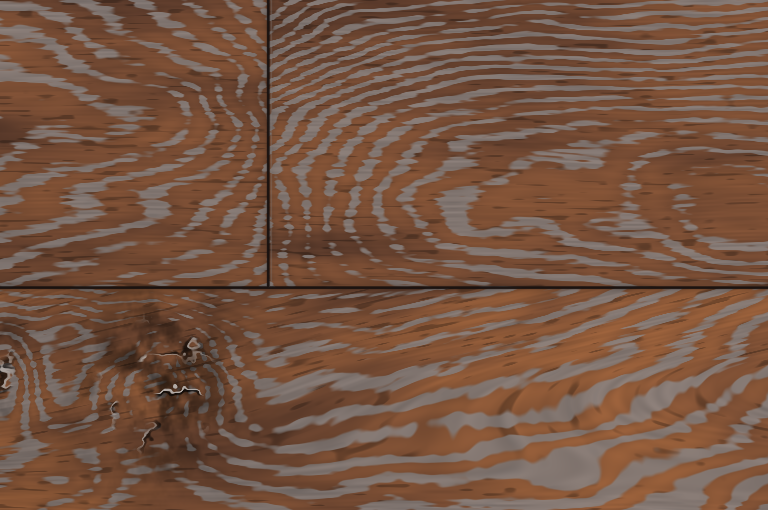
A Shadertoy shader for this texture:

```glsl
// Three brown oak planks with grey-limed grain, parted by dark bevelled seams.
// Each plank has a growth-ring field; rings and stretched noise together decide
// where grey pore dashes lie. Knots are bumps in the lower plank's field.

#define SEAM_Y 0.436
#define SEAM_X 0.526
#define SEAM_HALF 0.0022
#define LIME_LEVEL 0.90
#define RING_WARP 2.6
#define KNOT vec2(0.31, 0.245)
#define WOOD vec3(0.465, 0.295, 0.200)
#define WOOD_DARK vec3(0.350, 0.225, 0.165)
#define WOOD_ORANGE vec3(0.590, 0.370, 0.225)
#define LIME vec3(0.510, 0.480, 0.470)
#define SEAM_COLOR vec3(0.085, 0.060, 0.055)

float hash(vec2 c) {
    vec3 h = fract(vec3(c.xyx) * 0.1031);
    h += dot(h, h.yzx + 33.33);
    return fract((h.x + h.y) * h.z);
}

float noise(vec2 p) {
    vec2 c = floor(p), f = fract(p);
    f = f * f * (3.0 - 2.0 * f);
    return mix(mix(hash(c), hash(c + vec2(1, 0)), f.x),
               mix(hash(c + vec2(0, 1)), hash(c + vec2(1, 1)), f.x), f.y);
}

float fbm(vec2 p) {
    float sum = 0.0, amp = 0.53;
    for (int i = 0; i < 4; i++) {
        sum += amp * noise(p);
        p = p * 2.03 + 17.3;
        amp *= 0.5;
    }
    return sum;
}

float bump(vec2 p, vec2 center, vec2 size) {
    vec2 d = (p - center) / size;
    return exp(-dot(d, d));
}

// Nested arches whose tip lies at d = 0 and which open towards +x
float arches(vec2 d, float density) {
    return 5.0 * (1.0 - exp(-4.5 * d.x)) - density * d.y * d.y;
}

// Growth-ring field; whole numbers are ring centres
float ringField(vec2 p, float plank, float knot) {
    float rings;
    if (plank < 0.5) {
        rings = 20.0 * length((p - vec2(0.55, 0.75)) * vec2(0.55, 1.0));
        rings += 6.0 * knot + 4.0 * bump(p, vec2(0.01, 0.28), vec2(0.07, 0.10));
        rings += 2.5 * bump(p, vec2(0.13, 0.36), vec2(0.06, 0.05));
        rings += 2.5 * knot * (fbm(p * 16.0) - 0.5);
    } else if (plank < 1.5) {
        rings = arches(vec2(0.52 - p.x, p.y - 0.74), 45.0);
    } else {
        rings = arches(p - vec2(0.55, 0.60), 75.0);
        rings += 3.0 * bump(p, vec2(1.47, 0.57), vec2(0.24, 0.16));
    }
    vec2 shift = vec2(plank * 7.3);
    rings += RING_WARP * (noise(p * vec2(2.6, 6.0) + shift) - 0.5);
    return rings + 0.9 * (noise(p * vec2(8.0, 17.0) + shift) - 0.5);
}

void mainImage(out vec4 fragColor, in vec2 fragCoord) {
    vec2 p = fragCoord / iResolution.y;
    float pixel = 1.0 / iResolution.y;

    // Plank index: 0 below, 1 upper left, 2 upper right
    float plank = p.y < SEAM_Y ? 0.0 : (p.x < SEAM_X ? 1.0 : 2.0);
    float lower = 1.0 - min(plank, 1.0);
    float knot = lower * bump(p, KNOT, vec2(0.13, 0.16));
    float ringWave = 0.5 + 0.5 * cos(6.2832 * ringField(p, plank, knot));

    // Fibre coordinates run along the plank, tilted a little in the lower one
    vec2 fibre = vec2(p.x, p.y - 0.22 * lower * p.x * smoothstep(0.0, 0.3, p.y));
    fibre += vec2(plank * 3.7, 0.012 * noise(p * vec2(4.0, 7.0)));

    // Wood body: broad tone, ring shading and fine fibres
    float tone = fbm(fibre * vec2(2.5, 11.0) + 5.0);
    float fine = noise(fibre * vec2(14.0, 260.0));
    vec3 color = mix(WOOD_DARK, WOOD, smoothstep(0.15, 0.5, tone));
    float orange = smoothstep(0.35, 0.75, tone) * mix(0.35, 0.95, lower);
    color = mix(color, WOOD_ORANGE, orange * (1.0 - 0.4 * ringWave));
    color *= 0.95 + 0.10 * fine - 0.06 * ringWave;
    float darkPore = smoothstep(0.74, 0.92, noise(fibre * vec2(24.0, 190.0) + 41.0));
    color *= 1.0 - 0.25 * darkPore;

    // Grey lime caught in dashes along the rings
    float dash = 0.6 * noise(fibre * vec2(17.0, 165.0) + 9.0)
               + 0.4 * noise(fibre * vec2(46.0, 230.0) + 23.0);
    float patchy = noise(p * vec2(3.0, 8.0) + plank * 11.0);
    float limeSum = 0.55 * ringWave + 0.7 * dash + 0.3 * patchy;
    limeSum += lower * (0.22 * bump(p, vec2(1.25, 0.04), vec2(0.5, 0.08)) - 0.05);
    limeSum -= 0.18 * knot;
    float lime = smoothstep(LIME_LEVEL - 0.08, LIME_LEVEL + 0.10, limeSum);
    color = mix(color, LIME * (0.92 + 0.16 * fine), 0.88 * lime);

    // Knot: dark mottled heart with pale and black cracks
    float heart = max(knot, 0.7 * lower * bump(p, vec2(0.0, 0.27), vec2(0.05, 0.11)));
    float mottle = fbm(p * vec2(24.0, 20.0) + 3.0);
    color *= 1.0 - 0.6 * heart * smoothstep(0.65, 0.3, mottle);
    float crackField = fbm(p * vec2(13.0, 15.0) + 60.0) - 0.5;
    float crackZone = smoothstep(0.35, 0.75, heart) * smoothstep(0.5, 0.68, noise(p * 24.0));
    color *= 1.0 - 0.7 * crackZone * smoothstep(0.04, 0.01, abs(crackField - 0.03));
    color = mix(color, vec3(0.72, 0.69, 0.67),
                crackZone * smoothstep(0.022, 0.006, abs(crackField)));

    // Seams: soft shaded bevel, a light rim and a dark gap
    float toSeamY = abs(p.y - SEAM_Y);
    float toSeamX = p.y > SEAM_Y ? abs(p.x - SEAM_X) : 1.0;
    float toSeam = min(toSeamX, toSeamY);
    color *= 1.0 - 0.22 * exp(-toSeam * 130.0);
    float rim = smoothstep(0.003, 0.0, abs(toSeamX - 0.006)) * step(SEAM_X, p.x);
    color = mix(color, LIME, 0.35 * rim);
    float gap = 1.0 - smoothstep(SEAM_HALF - 0.5 * pixel, SEAM_HALF + pixel, toSeam);
    color = mix(color, SEAM_COLOR, 0.92 * gap);

    // Gentle falloff of light towards the lower left
    color *= 0.93 + 0.09 * smoothstep(0.0, 0.9, length(p * vec2(0.7, 1.0)));
    fragColor = vec4(clamp(color, 0.0, 1.0), 1.0);
}
```
